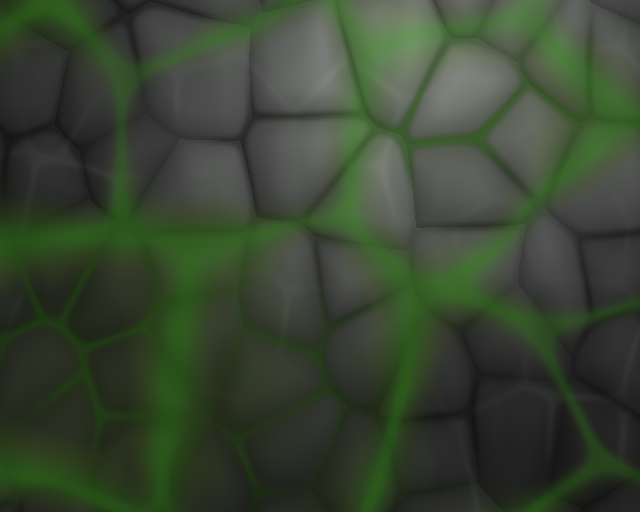
A Shadertoy shader for this texture:

```glsl
// Soft grey stone blocks split by dark cracks, with blurred green moss veins.
#define BLOCK_SCALE vec2(6.2, 5.2)
#define VEIN_SCALE 2.3
#define CRACK_WIDTH 0.05
#define VEIN_MIN 0.014
#define VEIN_MAX 0.095
#define SHADOW_GREY 0.135
#define LIGHT_GREY 0.36
#define MOSS_GREEN vec3(0.19, 0.40, 0.11)
#define MOSS_OLIVE vec3(0.23, 0.29, 0.12)
#define SEED vec2(17.0, 42.0)

vec2 hash2(vec2 p) {
    vec3 q = fract(p.xyx * vec3(0.1031, 0.1030, 0.0973));
    q += dot(q, q.yzx + 33.33);
    return fract((q.xx + q.yz) * q.zy);
}

float cornerSlope(vec2 cell, vec2 offset) {
    float angle = 6.2832 * hash2(cell).x;
    return dot(vec2(cos(angle), sin(angle)), offset);
}

// Gradient noise, roughly -0.7 to 0.7
float gradientNoise(vec2 p) {
    vec2 i = floor(p), f = fract(p);
    vec2 u = f * f * f * (f * (f * 6.0 - 15.0) + 10.0);
    vec2 e = vec2(1.0, 0.0);
    float low = mix(cornerSlope(i, f), cornerSlope(i + e.xy, f - e.xy), u.x);
    float high = mix(cornerSlope(i + e.yx, f - e.yx), cornerSlope(i + e.xx, f - e.xx), u.x);
    return mix(low, high, u.y);
}

float cloud(vec2 p) {
    return gradientNoise(p) + 0.5 * gradientNoise(p * 2.03 + 9.7);
}

// Voronoi cells: xy = offset from centre, z = rounded edge distance, w = cell tone
vec4 cells(vec2 p) {
    vec2 base = floor(p), f = fract(p);
    vec2 nearCell = vec2(0.0), nearOffset = vec2(0.0);
    float nearest = 64.0;
    for (int y = -1; y <= 1; y++)
    for (int x = -1; x <= 1; x++) {
        vec2 cell = vec2(x, y);
        vec2 offset = cell + 0.1 + 0.8 * hash2(base + cell) - f;
        float d = dot(offset, offset);
        if (d < nearest) {
            nearest = d;
            nearCell = cell;
            nearOffset = offset;
        }
    }
    float edgeSum = 0.0;
    for (int y = -2; y <= 2; y++)
    for (int x = -2; x <= 2; x++) {
        if (x == 0 && y == 0) continue;
        vec2 cell = nearCell + vec2(x, y);
        vec2 offset = cell + 0.1 + 0.8 * hash2(base + cell) - f;
        float d = dot(0.5 * (nearOffset + offset), normalize(offset - nearOffset));
        edgeSum += exp(-24.0 * d);
    }
    float edge = max(-log(edgeSum) / 24.0, 0.0);
    return vec4(-nearOffset, edge, hash2(base + nearCell + 5.0).y);
}

float softLine(float d, float width) {
    return exp(-d * d / (width * width));
}

void mainImage(out vec4 fragColor, in vec2 fragCoord) {
    vec2 p = fragCoord / iResolution.y;
    float aspect = iResolution.x / iResolution.y;
    vec2 warp = vec2(cloud(p * 3.0 + SEED), cloud(p * 3.0 - SEED));

    // Broad light, brightest near the upper right
    vec2 fromLight = (p - vec2(0.66 * aspect, 0.90)) / vec2(0.50, 0.48);
    float light = exp(-dot(fromLight, fromLight));
    light = clamp(light * (1.0 + 0.3 * warp.x) + 0.12 * cloud(p * 2.6 + 3.1), 0.0, 1.1);

    // Rounded stones with dark cracks and faint pale creases
    vec4 block = cells((p + 0.018 * warp) * BLOCK_SCALE + SEED);
    vec4 crease = cells((p - 0.02 * warp) * BLOCK_SCALE * 0.9 - SEED);
    float crackFade = smoothstep(-0.45, 0.25, cloud(p * 3.4 + 21.0));
    float crack = softLine(block.z, CRACK_WIDTH) * mix(0.25, 1.0, crackFade);
    float dome = smoothstep(0.0, 0.34, block.z);
    float grey = SHADOW_GREY + LIGHT_GREY * light;
    grey *= 0.86 + 0.18 * dome + 0.16 * (block.w - 0.5);
    grey *= 1.0 + 0.20 * dot(block.xy, vec2(0.6, 0.8));
    grey *= 1.0 + 0.10 * gradientNoise((p + 0.04 * warp) * vec2(15.0, 4.0));
    grey += 0.035 * softLine(crease.z, 0.04) * smoothstep(-0.1, 0.5, warp.y);
    grey *= 1.0 - 0.36 * crack;
    vec3 color = grey * vec3(0.99, 1.01, 0.99);

    // Moss veins along the large joints, with an uneven feathered fringe
    float growth = cloud(p * 1.9 + 31.0) + 0.30 * (0.5 - p.x / aspect);
    float lush = smoothstep(-0.5, 0.5, growth);
    float width = mix(VEIN_MIN, VEIN_MAX, lush);
    float vein = cells((p + 0.03 * warp) * VEIN_SCALE + SEED * 0.5).z / VEIN_SCALE;
    float feather = 1.0 + 0.35 * cloud((p + 0.05 * warp) * 7.0);
    float fringe = softLine(vein, width * feather);
    float core = softLine(vein, 0.012 + 0.32 * width);
    float haze = 0.35 * smoothstep(0.0, 0.7, growth);
    float moss = clamp(max(fringe * mix(0.55, 0.88, lush), haze), 0.0, 1.0);
    moss = max(moss, 0.9 * core * smoothstep(-0.65, 0.0, growth));
    moss *= mix(1.0, 0.55, clamp(light, 0.0, 1.0));
    vec3 mossColor = mix(MOSS_OLIVE, MOSS_GREEN, clamp(core + 0.3 * warp.y + 0.15, 0.0, 1.0));
    mossColor *= 0.82 + 0.55 * light + 0.10 * dome;
    color = mix(color, mossColor, moss);

    // Thin moss threads in the smaller cracks
    float thread = crack * smoothstep(-0.15, 0.45, growth) * (1.0 - core);
    color = mix(color, MOSS_GREEN * (0.8 + 0.5 * light), 0.5 * thread);

    fragColor = vec4(color, 1.0);
}
```
